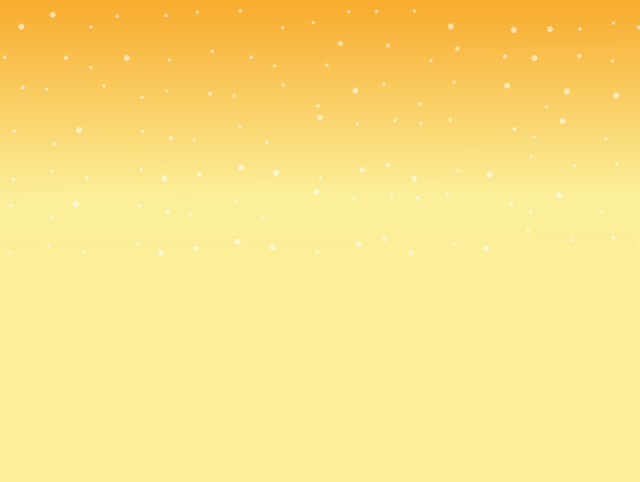
Write a WebGL 1 fragment shader that draws this background.

```glsl
precision highp float;

uniform vec2 u_resolution;

#define SKY_TOP vec3(0.972, 0.672, 0.178)
#define SKY_HORIZON vec3(0.984, 0.938, 0.600)
#define SKY_BASE vec3(0.992, 0.933, 0.596)
#define HORIZON_DEPTH 0.408
#define HORIZON_TILT 0.008
#define CELL 0.077
#define DOT_SMALL 0.0033
#define DOT_LARGE 0.0062
#define DOT_OPACITY 0.56
#define UNIQUE_ROWS 5.0
#define TOTAL_ROWS 7.0
#define ECHO_DRIFT 0.007

vec3 hash3(vec2 p) {
  vec3 q = fract(vec3(p.xyx) * vec3(0.1031, 0.1030, 0.0973));
  q += dot(q, q.yxz + 33.33);
  return fract((q.xxy + q.yzz) * q.zyx);
}

// Vertical blend ending in a flat lower field
vec3 skyColor(vec2 p, float aspect) {
  float horizon = HORIZON_DEPTH - HORIZON_TILT * (p.x / aspect - 0.5);
  vec3 upper = mix(SKY_TOP, SKY_HORIZON, clamp(p.y / horizon, 0.0, 1.0));
  return mix(upper, SKY_BASE, smoothstep(horizon, horizon + 0.15, p.y));
}

// One jittered dot per cell; the last rows echo the two above them
float dotCover(vec2 p, float pixel) {
  float row = floor(p.y / CELL);
  float echo = step(UNIQUE_ROWS, row);
  p.x += ECHO_DRIFT * echo;
  vec2 cell = vec2(floor(p.x / CELL), row);
  vec3 rnd = hash3(cell - vec2(0.0, 2.0 * echo) + 17.0);

  vec2 center = (cell + mix(vec2(0.12), vec2(0.88), rnd.xy)) * CELL;
  float radius = mix(DOT_SMALL, DOT_LARGE, smoothstep(0.6, 0.95, rnd.z));
  float edge = length(p - center) - radius;
  float cover = 1.0 - smoothstep(-0.5 * pixel, 0.5 * pixel, edge);
  return cover * step(row, TOTAL_ROWS - 0.5);
}

void main() {
  // Units of canvas height, with depth measured from the top edge
  float pixel = 1.0 / u_resolution.y;
  vec2 p = gl_FragCoord.xy * pixel;
  p.y = 1.0 - p.y;

  vec3 color = skyColor(p, u_resolution.x * pixel);
  color = mix(color, vec3(1.0), DOT_OPACITY * dotCover(p, 1.5 * pixel));
  gl_FragColor = vec4(color, 1.0);
}
```
